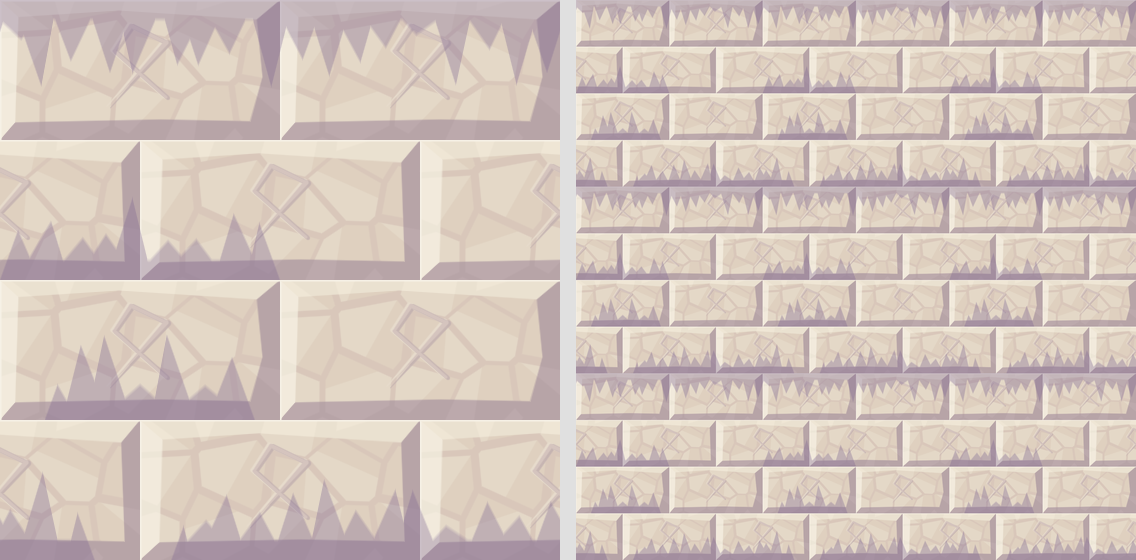
Left: one tile. Right: repeated 3 by 3.
Reproduce this texture procedurally as a Shadertoy shader.

```glsl
// Pale bevelled stone bricks in running bond: two across, four rows down.
// Each brick is a chipped face with mitred bevels, cracked facets and a chiselled
// knot; jagged violet stains rise from the lower rows and hang from the top one.

#define ROWS 4.0          // brick rows; a brick is two units wide, one high
#define STONES 2.3        // cracked facets per brick height
#define CRACK 0.036       // widest half crack
#define SPIKES 18.0       // stain spikes across the canvas
#define STAIN_BASE 0.14   // lowest stain height within a row
#define STAIN_RISE 0.50   // extra height of the tallest spike
#define STAIN_ALPHA 0.35
#define RIM 0.011         // bright line on the left and top brick edges

const vec3 FACE   = vec3(0.873, 0.815, 0.748);
const vec3 FACET  = vec3(0.894, 0.848, 0.782);
const vec3 VEIN   = vec3(0.850, 0.780, 0.730);
const vec3 LIT    = vec3(0.938, 0.908, 0.852);
const vec3 SHADE  = vec3(0.725, 0.650, 0.662);
const vec3 STAIN  = vec3(0.490, 0.400, 0.570);
const vec3 GROOVE = vec3(0.755, 0.685, 0.685);

// Start and length of the stained stretch in the three lower rows
const vec2 SPANS[3] = vec2[3](vec2(0.306, 0.863), vec2(0.080, 0.375), vec2(0.0, 0.5));

float hash(vec2 p) { return fract(sin(dot(p, vec2(127.1, 311.7))) * 43758.5453); }
vec2 hash2(vec2 p) { return vec2(hash(p), hash(p + 17.3)); }

// Antialiased coverage of a signed distance in brick heights
float cover(float d) { return clamp(0.5 - d * iResolution.y / (ROWS * 1.4), 0.0, 1.0); }

// Cracked facets: x = stone coverage, y = light facet coverage
vec2 stones(vec2 p) {
    p *= STONES;
    vec2 cell = floor(p), nearest = vec2(9.0), id = cell;
    for (int j = -1; j <= 1; j++)
    for (int i = -1; i <= 1; i++) {
        vec2 c = cell + vec2(i, j), r = c + 0.1 + 0.8 * hash2(c) - p;
        if (dot(r, r) < dot(nearest, nearest)) { nearest = r; id = c; }
    }
    float edge = 9.0;
    for (int j = -2; j <= 2; j++)
    for (int i = -2; i <= 2; i++) {
        vec2 c = id + vec2(i, j), r = c + 0.1 + 0.8 * hash2(c) - p, gap = r - nearest;
        if (dot(gap, gap) > 0.0001) edge = min(edge, dot(0.5 * (r + nearest), normalize(gap)));
    }
    float angle = 6.2832 * hash(id + 5.7);
    float split = dot(nearest, vec2(cos(angle), sin(angle))) + 0.24 * (hash(id + 9.1) - 0.5);
    float inset = CRACK * (0.25 + 0.75 * hash(id + 3.9));
    return vec2(cover(inset - edge / STONES), cover(split / STONES));
}

// Stroke whose radius runs from ra to rb
float stroke(vec2 p, vec2 a, vec2 b, float ra, float rb) {
    vec2 ab = b - a;
    float h = clamp(dot(p - a, ab) / dot(ab, ab), 0.0, 1.0);
    return length(p - a - ab * h) - mix(ra, rb, h);
}

// Chiselled knot: a bent loop with two crossing tails
float knot(vec2 p) {
    vec2 left = vec2(0.83, 0.63), top = vec2(0.95, 0.81), right = vec2(1.20, 0.69);
    float loop = min(stroke(p, left, top, 0.014, 0.018), stroke(p, top, right, 0.018, 0.016));
    float tails = min(stroke(p, right, vec2(0.79, 0.23), 0.022, 0.002),
                      stroke(p, left, vec2(1.20, 0.30), 0.016, 0.014));
    return min(loop, tails);
}

// Jagged stain height; spike numbers wrap across the canvas
float stainHeight(float x, float row) {
    float h = 0.0, cell = floor(x * SPIKES);
    for (int k = -1; k <= 1; k++) {
        float c = cell + float(k);
        vec2 id = vec2(mod(c, SPIKES), row + 2.0), r = hash2(id);
        float dx = x * SPIKES - c - 0.25 - 0.5 * r.x;
        float halfWidth = mix(0.38, 0.75, dx < 0.0 ? r.y : 1.0 - r.y);
        float rise = STAIN_RISE * (0.2 + 0.8 * hash(id + 8.2));
        h = max(h, rise * (1.0 - abs(dx) / halfWidth));
    }
    return STAIN_BASE + h;
}

void mainImage(out vec4 fragColor, in vec2 fragCoord) {
    vec2 uv = fragCoord / iResolution.xy, p = uv * ROWS;
    float row = floor(p.y), shifted = 1.0 - mod(row, 2.0);
    vec2 q = vec2(mod(p.x + shifted, 2.0), fract(p.y));

    // Chipped face outline; shifted rows have a straighter right side
    float left = mix(0.105, 0.135, q.y) + 0.03 * shifted;
    float kink = 1.875 - max(0.28 * (0.45 - q.y), 0.10 * (q.y - 0.45));
    float right = mix(kink, mix(1.895, 1.86, q.y), shifted);
    float top = 0.925 - 0.065 * abs(q.x - 0.85) - 0.02 * shifted;
    float bottom = 0.147 - 0.02 * abs(q.x - 1.15);

    // Bevels: 0 at the face, 1 at the brick edge, mitred where two are equal
    float leftSide = (left - q.x) / left, topSide = (q.y - top) / (1.0 - top);
    float rightSide = (q.x - right) / (2.0 - right), bottomSide = (bottom - q.y) / bottom;
    float lit = max(leftSide, topSide), dark = max(rightSide, bottomSide);
    vec2 stone = stones(q);
    vec3 litColor = LIT - vec3(0.012, 0.018, 0.028) * cover(0.12 * (leftSide - topSide));
    vec3 bevel = mix(litColor, SHADE, cover(0.12 * (lit - dark)));
    bevel += 0.018 * (stone.x * stone.y - 0.4);
    bevel = mix(bevel, vec3(0.965, 0.945, 0.900), cover(min(q.x, 1.0 - q.y) - RIM));

    // Face with cracks, facets and the knot's lit rim and dark groove
    vec3 face = mix(VEIN, mix(FACE, FACET, stone.y), stone.x);
    face = mix(face, vec3(0.905, 0.860, 0.800), cover(knot(q + vec2(0.026, -0.012))));
    face = mix(face, GROOVE, 0.8 * cover(knot(q)));
    face = mix(face, vec3(0.835, 0.770, 0.745), cover(knot(q + vec2(0.014, -0.006)) + 0.004));
    vec3 color = mix(bevel, face, cover(0.12 * max(lit, dark)));

    // Stains: the top row hangs, the others rise and taper at their ends
    float height = stainHeight(uv.x, row), level = q.y;
    if (row > 2.5) {
        level = 1.0 - q.y;
    } else {
        vec2 span = SPANS[int(row)];
        float along = fract(uv.x - span.x);
        height = min(height, 11.0 * min(along, span.y - along));
    }
    color = mix(color, STAIN, STAIN_ALPHA * cover(0.3 * (level - height)));
    fragColor = vec4(color, 1.0);
}
```
